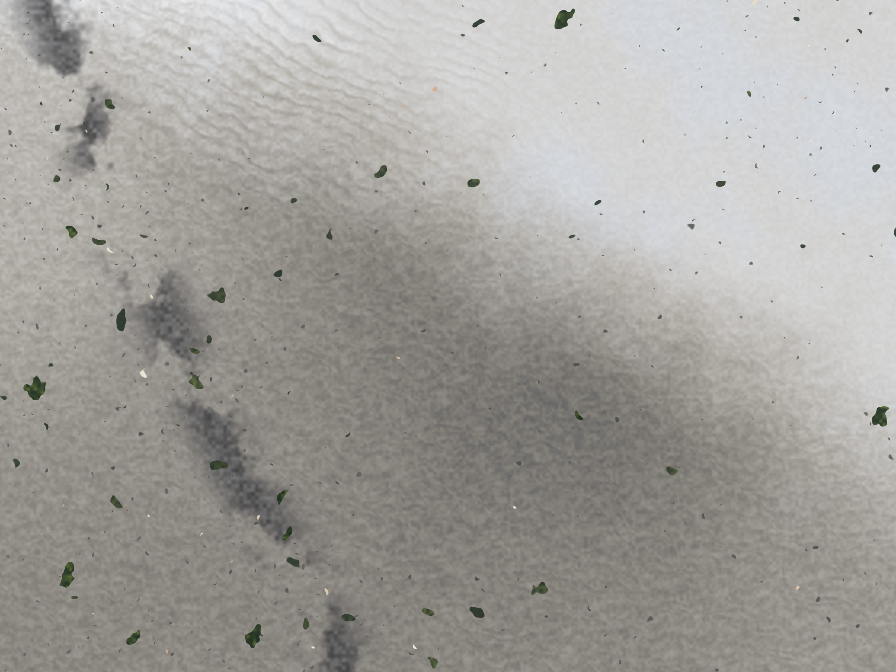
This texture is drawn by a Shadertoy shader. Its source:

```glsl
// Wet tidal sand seen at a slant: a pale sheen at the upper right, a brown damp
// belt through the middle, ripples at the upper left and scattered seaweed.
// Layered sines shape the tones, cellular noise the pits, hashed cells the litter.

vec3 hash3(vec2 cell) {
    vec3 h = fract(cell.xyx * vec3(0.1031, 0.1030, 0.0973));
    h += dot(h, h.yxz + 33.33);
    return fract((h.xxy + h.yzz) * h.zyx);
}

float valueNoise(vec2 p) {
    vec2 i = floor(p), f = p - i;
    f *= f * (3.0 - 2.0 * f);
    return mix(mix(hash3(i).x, hash3(i + vec2(1, 0)).x, f.x),
               mix(hash3(i + vec2(0, 1)).x, hash3(i + vec2(1, 1)).x, f.x), f.y);
}

// Smooth irregular waves, about -1 to 1
float sineLayers(vec2 p) {
    float sum = 0.0, amp = 0.5;
    for (int i = 0; i < 5; i++) {
        sum += amp * sin(p.x + 1.3 * sin(p.y)) * cos(p.y + 0.9 * sin(p.x * 0.8));
        p = mat2(1.5, 1.1, -1.1, 1.5) * p + 2.7;
        amp *= 0.6;
    }
    return sum;
}

// Distance to the nearest cell point
float cellular(vec2 p) {
    float nearest = 1.0;
    for (int k = 0; k < 9; k++) {
        vec2 cell = floor(p) + vec2(k % 3, k / 3) - 1.0;
        nearest = min(nearest, length(p - cell - hash3(cell).xy));
    }
    return nearest;
}

// Signed sideways distance from the curved weed line on the left
float weedLine(vec2 p) {
    float down = 1.0 - p.y;
    return p.x - (0.07 + 0.3 * down + 0.15 * down * down);
}

// How much litter lies at a place
float litter(vec2 p) {
    float side = weedLine(p);
    return 0.22 + 0.8 * exp(-side * side * 130.0)
         + 0.35 * smoothstep(0.1, -0.1, side)
         + 0.5 * smoothstep(0.9, 1.3, p.x) * smoothstep(0.5, 0.95, p.y);
}

// Bent, ragged flecks: x is the coverage, y a random value per fleck
vec2 flecks(vec2 p, float cells, float chance, float size, float seed) {
    vec2 g = p * cells, result = vec2(0.0);
    float soft = 0.8 * cells / iResolution.y;
    float ragged = valueNoise(p * 130.0) - 0.5;
    for (int k = 0; k < 9; k++) {
        vec2 cell = floor(g) + vec2(k % 3, k / 3) - 1.0;
        vec3 place = hash3(cell + seed), form = hash3(cell + seed + 57.0);
        if (form.x > chance * litter((cell + 0.5) / cells)) continue;
        float a = place.z * 6.283;
        vec2 q = mat2(cos(a), -sin(a), sin(a), cos(a)) * (g - cell - place.xy);
        float radius = size * cells * (0.4 + form.y * form.y) * (1.25 - 0.5 * p.y);
        q.y += (form.z - 0.5) * q.x * q.x / radius;
        q.y *= 1.0 + 2.2 * form.z;
        float cover = smoothstep(soft, -soft, length(q) - radius * (1.0 + 1.1 * ragged));
        if (cover > result.x) result = vec2(cover, place.x);
    }
    return result;
}

void mainImage(out vec4 fragColor, in vec2 fragCoord) {
    vec2 p = fragCoord / iResolution.y;
    float broad = sineLayers(p * 7.0), fine = sineLayers(p * 31.0 + 4.0);

    // Broad light: sheen, pale left shore, damp belt
    float shore = p.y - 1.0 + 0.6 * p.x + 0.05 * broad + 0.015 * fine;
    float sheen = smoothstep(-0.1, 0.3, shore);
    float tone = 0.53 + 0.3 * sheen + 0.015 * broad;
    tone += 0.2 * smoothstep(0.6, 0.0, p.x) * smoothstep(0.05, 0.9, p.y);
    tone += 0.06 * smoothstep(0.95, 1.3, p.x) * (1.0 - sheen);
    vec2 belt = (p - vec2(0.82, 0.4)) / vec2(0.28, 0.24);
    tone -= 0.08 * exp(-dot(belt, belt)) * (1.0 - sheen);

    // Ripples, broken up along their crests
    vec2 zone = (p - vec2(0.42, 0.9)) / vec2(0.27, 0.2);
    float phase = dot(p, vec2(130.0, 270.0)) + 7.0 * sineLayers(p * 11.0) + 2.5 * fine;
    float crest = sin(phase) + 0.4 * sin(2.0 * phase + 1.0);
    tone += 0.05 * exp(-dot(zone, zone)) * crest * (0.6 + 0.6 * sineLayers(p * 24.0));

    // Pits lit from above, and sand grain
    float rough = mix(1.0, 0.2, smoothstep(0.05, 0.3, shore));
    vec2 pit = p * vec2(52.0, 70.0) + fine;
    tone += 0.075 * rough * (cellular(pit) - cellular(pit + vec2(0.12, 0.3)));
    tone += (0.02 + 0.045 * rough) * (valueNoise(p * 210.0) - 0.5);
    tone += 0.035 * rough * (valueNoise(p * 85.0) - 0.5);

    // Brown in the mid tones, cool in the brightest film of water
    float brown = smoothstep(0.38, 0.5, tone) * smoothstep(0.86, 0.68, tone);
    vec3 color = vec3(tone) + vec3(0.016, 0.0, -0.024) * brown;
    color += vec3(-0.012, 0.0, 0.018) * sheen * smoothstep(0.0, 0.5, broad);

    // Dark mud along the weed line
    float side = weedLine(p);
    float mud = exp(-side * side * 450.0) * smoothstep(0.05, 0.4, sineLayers(p * 17.0 + 1.5) + 0.25 * fine);
    color = mix(color, vec3(0.3, 0.3, 0.31) + 0.22 * (valueNoise(p * 170.0) - 0.5), 0.8 * mud);

    // Crumbs, weed strands, clumps and shells
    vec2 crumb = flecks(p, 48.0, 0.42, 0.0028, 11.0);
    color = mix(color, vec3(0.27, 0.28, 0.26) + 0.12 * crumb.y, 0.85 * crumb.x);
    float leaf = valueNoise(p * 190.0);
    vec2 strand = flecks(p, 17.0, 0.32, 0.0095, 23.0);
    color = mix(color, mix(vec3(0.13, 0.18, 0.14), vec3(0.36, 0.41, 0.23), strand.y * leaf), 0.88 * strand.x);
    vec2 clump = flecks(p, 8.0, 0.24, 0.021, 71.0);
    color = mix(color, mix(vec3(0.1, 0.16, 0.11), vec3(0.34, 0.43, 0.18), leaf * leaf), 0.9 * clump.x);
    vec2 shell = flecks(p, 20.0, 0.09, 0.0042, 37.0);
    color = mix(color, mix(vec3(0.93, 0.92, 0.84), vec3(0.8, 0.66, 0.56), shell.y * shell.y), shell.x);

    fragColor = vec4(clamp(color, 0.0, 1.0), 1.0);
}
```
